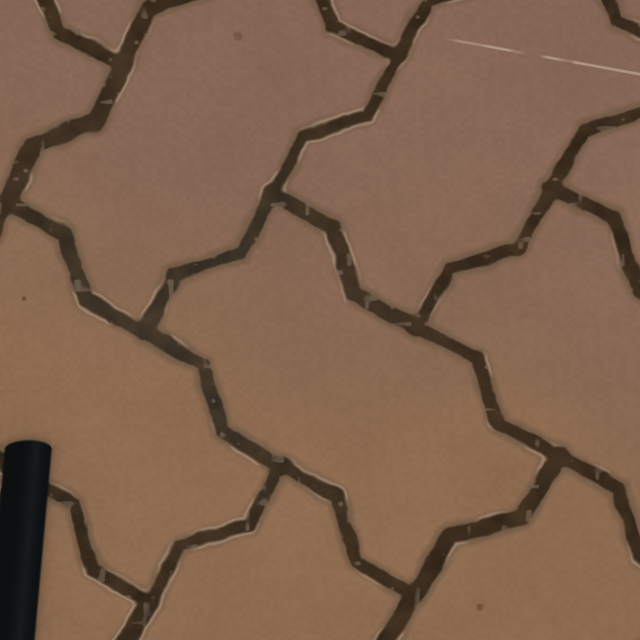
Give the GLSL for this texture, as a WebGL 1 fragment shader.

```glsl
precision highp float;
// Worn clay pavers: zigzag-edged blocks, each two lattice cells long, laid in
// herringbone. Joints are distances to bent lattice edges, with every fourth
// edge along a diagonal left out; a scratch, specks and a dark rod lie on top.
uniform vec2 u_resolution;

#define ORIGIN vec2(0.4245, 0.694)    // lattice node (0,0)
#define STEP_A vec2(0.2292, -0.2044)  // lattice step down-right
#define STEP_B vec2(0.1966, 0.2148)   // lattice step up-right
#define SKEW vec2(0.0143, -0.0026)    // slight perspective
#define BEND 0.09                     // zigzag depth / edge length
#define JOINT 0.0112                  // mean joint half width
#define PINCH vec2(0.325, 0.61)       // where the joints close up
#define SOFT 0.0026                   // edge softness
#define TILE_TAN vec3(0.555, 0.422, 0.315)
#define TILE_PINK vec3(0.527, 0.405, 0.335)
#define RIM vec3(0.44, 0.35, 0.27)
#define GROUT vec3(0.24, 0.18, 0.12)

float hash(vec2 p) {
  return fract(sin(dot(p, vec2(127.1, 311.7))) * 43758.5453);
}

float noise(vec2 p) {
  vec2 i = floor(p), f = fract(p);
  f = f * f * (3.0 - 2.0 * f);
  return mix(mix(hash(i), hash(i + vec2(1, 0)), f.x),
             mix(hash(i + vec2(0, 1)), hash(i + vec2(1, 1)), f.x), f.y);
}

float fbm(vec2 p) {
  return 0.55 * noise(p) + 0.3 * noise(p * 2.1 + 7.3) + 0.15 * noise(p * 4.3 + 3.1);
}

float cross2(vec2 a, vec2 b) { return a.x * b.y - a.y * b.x; }

float segment(vec2 p, vec2 a, vec2 b) {
  vec2 d = b - a;
  return length(p - a - d * clamp(dot(p - a, d) / dot(d, d), 0.0, 1.0));
}

float smoothMin(float a, float b, float k) {
  float h = max(k - abs(a - b), 0.0) / k;
  return min(a, b) - 0.25 * h * h * k;
}

// Lattice to canvas, and back by fixed-point steps
vec2 latticePoint(vec2 g) {
  return ORIGIN + g.x * STEP_A + g.y * STEP_B
       + vec2(SKEW.x * g.x * g.y + SKEW.y * g.x * g.x, 0.0);
}

vec2 latticeCoord(vec2 p) {
  vec2 g = vec2(0.0);
  for (int n = 0; n < 4; n++) {
    vec2 e = p - latticePoint(g);
    g += vec2(cross2(e, STEP_B), cross2(STEP_A, e)) / cross2(STEP_A, STEP_B);
  }
  return g;
}

vec2 node(vec2 g) {
  return latticePoint(g) + 0.006 * (vec2(hash(g + 3.7), hash(g + 9.2)) - 0.5);
}

// One S-shaped paver side, bent left at a third and right at two thirds
float zigzag(vec2 p, vec2 a, vec2 b) {
  vec2 d = b - a, side = BEND * vec2(-d.y, d.x);
  vec2 m = a + 0.335 * d + side, n = a + 0.655 * d - side;
  return min(segment(p, m, n), min(segment(p, a, m), segment(p, n, b)));
}

// Signed distance to the joints, negative inside them
float joints(vec2 p) {
  vec2 base = floor(latticeCoord(p));
  float d = 1.0;
  for (int y = -1; y <= 1; y++)
    for (int x = -1; x <= 1; x++) {
      vec2 g = base + vec2(x, y), a = node(g);
      float phase = floor(mod(g.x - g.y + 0.5, 4.0));
      float wA = JOINT * mix(0.78, 1.15, hash(g + 1.3));
      float wB = JOINT * mix(0.75, 1.25, hash(g + 5.9));
      if (phase != 3.0) d = smoothMin(d, zigzag(p, a, node(g + vec2(1, 0))) - wA, 0.008);
      if (phase != 2.0) d = smoothMin(d, zigzag(p, a, node(g + vec2(0, 1))) - wB, 0.008);
    }
  vec2 q = p - PINCH;
  return d + 0.0045 * exp(-dot(q, q) / 0.012);
}

void main() {
  vec2 p = gl_FragCoord.xy / u_resolution.y;
  float soft = max(SOFT, 0.8 / u_resolution.y);
  vec2 wobble = vec2(noise(p * 38.0), noise(p * 38.0 + 17.0)) - 0.5;
  float d = joints(p + 0.006 * wobble) + 0.002 * (noise(p * 110.0) - 0.5);

  // Paver faces: broad tint, mottling, grain
  float pink = smoothstep(0.3, 0.85, p.y + 0.15 * p.x + 0.3 * (fbm(p * 4.0) - 0.5));
  vec3 col = mix(TILE_TAN, TILE_PINK, pink);
  col *= 1.0 + 0.07 * (fbm(p * 9.0) - 0.5) + 0.05 * (noise(p * 170.0) - 0.5);

  // Sparse reddish and dark specks
  vec2 cell = floor(p * 6.0);
  vec2 spot = (cell + 0.2 + 0.6 * vec2(hash(cell), hash(cell + 4.4))) / 6.0;
  float size = mix(0.004, 0.013, hash(cell + 8.1));
  float speck = step(0.8, hash(cell + 2.6)) * (1.0 - smoothstep(0.4 * size, size, length(p - spot)));
  col *= 1.0 - speck * mix(0.45, 0.08, size / 0.013) * vec3(0.8, 1.0, 1.0);

  // Dirty rim with chipped pale lips, then the grout
  col = mix(col, RIM, 0.85 * (1.0 - smoothstep(0.001, 0.014, d + 0.005 * (noise(p * 30.0) - 0.5))));
  float lip = exp(-pow((d - 0.0035) / 0.0022, 2.0)) * smoothstep(0.55, 0.8, noise(p * 21.0 + 5.0));
  col += 0.13 * lip;
  vec3 grout = GROUT * mix(0.72, 1.2, fbm(p * 32.0));
  grout += vec3(0.01, 0.025, 0.035) * smoothstep(0.5, 0.1, length(p - vec2(0.28, 0.5)));
  grout += 0.14 * smoothstep(0.8, 0.95, noise(p * 75.0));
  col = mix(grout, col, smoothstep(-soft, soft, d));

  // Broken pale scratch
  float scratch = 1.0 - smoothstep(0.0005, 0.0035, segment(p, vec2(0.667, 0.945), vec2(1.0, 0.884)));
  col = mix(col, vec3(0.74, 0.65, 0.58), 0.75 * scratch * smoothstep(0.3, 0.6, noise(p * vec2(36.0, 9.0))));

  // Slanted dark rod with a rounded top
  float across = (p.x - 0.0443 + 0.09 * (0.3 - p.y)) / 0.0365;
  float rodTop = 0.298 + 0.014 * sqrt(max(1.0 - across * across, 0.0));
  float rod = max((abs(across) - 1.0) * 0.0365, p.y - rodTop);
  col *= 1.0 - 0.22 * exp(-max(rod, 0.0) / 0.008);
  vec3 rodColor = vec3(0.05, 0.06, 0.068) + 0.035 * exp(-pow((across - 0.35) / 0.35, 2.0));
  col = mix(rodColor, col, smoothstep(-soft, soft, rod));
  gl_FragColor = vec4(col, 1.0);
}
```
